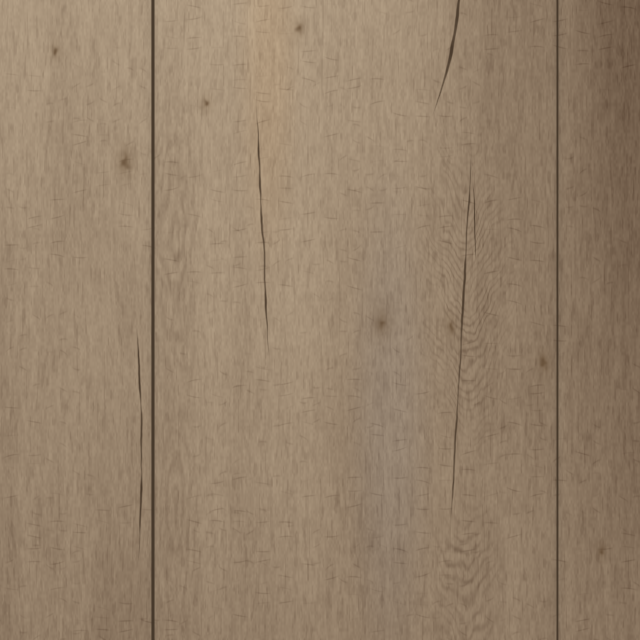
Give the GLSL for this texture, as a Shadertoy shader.

```glsl
const float PLANK_WIDTH = 0.632;
const float FIRST_SEAM = 0.239;
const vec3 DARK_OAK = vec3(0.36, 0.28, 0.215);
const vec3 PALE_OAK = vec3(0.74, 0.66, 0.555);
const vec3 CRACK_COLOR = vec3(0.23, 0.175, 0.125);
const vec3 KNOT_COLOR = vec3(0.36, 0.27, 0.18);
const vec3 SEAM_COLOR = vec3(0.25, 0.2, 0.15);

float hash(vec2 p) {
    vec3 q = fract(p.xyx * 0.1031);
    q += dot(q, q.yzx + 33.33);
    return fract((q.x + q.y) * q.z);
}

float noise(vec2 p) {
    vec2 cell = floor(p), f = fract(p);
    f *= f * (3.0 - 2.0 * f);
    float low = mix(hash(cell), hash(cell + vec2(1, 0)), f.x);
    float high = mix(hash(cell + vec2(0, 1)), hash(cell + vec2(1, 1)), f.x);
    return mix(low, high, f.y);
}

float fbm(vec2 p) {
    float sum = 0.0, gain = 0.5;
    for (int i = 0; i < 4; i++) {
        sum += gain * noise(p);
        p = p * 2.03 + 17.0;
        gain *= 0.5;
    }
    return sum / 0.9375;
}

// Soft elliptical window, 1 at its centre
float window(vec2 p, vec2 centre, vec2 radii) {
    return 1.0 - smoothstep(0.15, 1.0, length((p - centre) / radii));
}

// Narrow growth line once per unit of level
float growthLine(float level) {
    float wave = 0.5 + 0.5 * sin(level * 6.2832);
    return wave * wave;
}

// Nested elongated growth rings
float ovalFigure(vec2 p, vec2 centre, vec2 radii, float rings) {
    float level = length((p - centre) / radii) + 0.7 * fbm(p * vec2(18.0, 8.0));
    return growthLine(level * rings) * window(p, centre, radii);
}

// Nested V-shaped growth lines
float chevronFigure(vec2 p, vec2 centre, vec2 radii, float lines) {
    float side = p.x - centre.x;
    float level = p.y - 1.6 * sqrt(side * side + 0.0002) + 0.08 * fbm(p * vec2(26.0, 11.0));
    float strength = 0.3 + 1.2 * noise(p * vec2(60.0, 35.0));
    return growthLine(level * lines) * strength * window(p, centre, radii);
}

// Tapered split running from bottom to top
float crack(vec2 p, vec2 bottom, vec2 top, float bend, float width, float pixel) {
    float t = clamp((p.y - bottom.y) / (top.y - bottom.y), 0.0, 1.0);
    float arch = 4.0 * t * (1.0 - t);
    float axis = mix(bottom.x, top.x, t) + bend * arch;
    axis += 0.004 * (fbm(vec2(p.y * 20.0, top.x * 90.0)) - 0.5);
    float vary = noise(vec2(p.y * 38.0, top.y * 50.0));
    float halfWidth = 0.5 * width * sqrt(arch) * (0.5 + vary);
    float ends = smoothstep(0.0, 0.15, t) * (1.0 - smoothstep(0.85, 1.0, t));
    float line = 1.0 - smoothstep(halfWidth - pixel, halfWidth + pixel, abs(p.x - axis));
    return ends * line * mix(0.55, 1.0, vary);
}

// Small dark core with a faint halo
float knot(vec2 p, vec2 centre, float size) {
    vec2 d = (p - centre) / (size * vec2(0.75, 1.3));
    d += 0.9 * (vec2(noise(p * 130.0), noise(p * 130.0 + 40.0)) - 0.5);
    float r = dot(d, d);
    return 0.5 * exp(-r * 1.8) + 0.22 * exp(-r * 0.25);
}

float lighting(vec2 p) {
    float right = smoothstep(0.48, 0.95, p.x);
    float light = 0.67 + 0.27 * (p.y - 0.5) * (1.0 - 1.3 * right) - 0.22 * right;
    light -= 0.15 * smoothstep(FIRST_SEAM + PLANK_WIDTH, 1.0, p.x) * (0.4 + p.y);
    return light - 0.07 * (1.0 - smoothstep(0.0, 0.1, p.x)) * (1.0 - p.y);
}

// Fibres, pores and broad streaks, as a signed change of tone
float grain(vec2 p, float seed) {
    vec2 q = p + vec2(0.014 * fbm(p * vec2(5.0, 3.0)), 0.0) + seed * 3.7;
    float streaks = fbm(q * vec2(15.0, 0.9)) - 0.5;
    float fibres = noise(q * vec2(170.0, 14.0)) - 0.5;
    float fine = noise(q * vec2(330.0, 60.0)) - 0.5;
    float dust = noise(q * vec2(410.0, 190.0)) - 0.5;
    float pores = smoothstep(0.66, 0.9, noise(q * vec2(290.0, 48.0) + 60.0));
    return 0.2 * streaks + 0.06 * fibres + 0.11 * fine + 0.09 * dust - 0.08 * pores;
}

// One short curved ray in some cells of a grid
float flecks(vec2 p, vec2 grid) {
    vec2 cell = floor(p * grid);
    vec2 d = fract(p * grid) - 0.5;
    float chance = hash(cell + 31.0) * smoothstep(0.35, 0.65, noise(cell * 0.23));
    d.y += (hash(cell) - 0.5) * d.x + 1.2 * (hash(cell + 7.0) - 0.5) * d.x * d.x;
    d.y += 0.5 * (hash(cell + 13.0) - 0.5);
    float stroke = exp(-d.y * d.y * 260.0) * (1.0 - smoothstep(0.1, 0.42, abs(d.x)));
    return stroke * smoothstep(0.4, 0.8, chance);
}

void mainImage(out vec4 fragColor, in vec2 fragCoord) {
    vec2 p = fragCoord / iResolution.xy;
    float pixel = 1.0 / iResolution.x;
    float across = (p.x - FIRST_SEAM) / PLANK_WIDTH;
    float plank = floor(across);

    // Wood tone
    float tone = lighting(p) + grain(p, plank + 2.0);
    tone += 0.1 * (fbm(p * vec2(8.0, 4.0) + plank * 9.0) - 0.5);
    tone -= 0.13 * ovalFigure(p, vec2(0.275, 0.62), vec2(0.06, 0.36), 6.0);
    tone -= 0.11 * ovalFigure(p, vec2(0.275, 0.2), vec2(0.05, 0.27), 5.0);
    tone -= 0.13 * chevronFigure(p, vec2(0.727, 0.54), vec2(0.1, 0.34), 62.0);
    tone -= 0.16 * chevronFigure(p, vec2(0.728, 0.08), vec2(0.07, 0.2), 42.0);
    tone -= 0.13 * flecks(p, vec2(28.0, 46.0)) + 0.1 * flecks(p + 0.37, vec2(48.0, 36.0));
    vec3 color = mix(DARK_OAK, PALE_OAK, tone + 0.015);

    // Cool and warm stains
    color += vec3(-0.014, -0.004, 0.012) * window(p, vec2(0.61, 0.34), vec2(0.08, 0.5));
    color += vec3(0.012, 0.0, -0.012) * window(p, vec2(0.42, 0.9), vec2(0.06, 0.4));

    // Knots
    float knots = knot(p, vec2(0.597, 0.495), 0.011) + knot(p, vec2(0.196, 0.748), 0.01);
    for (float i = 0.0; i < 6.0; i++) {
        vec2 centre = vec2(fract(0.94 + i * 0.382), hash(vec2(i, 8.0)));
        knots = max(knots, knot(p, centre, mix(0.004, 0.008, hash(vec2(i, 21.0)))));
    }
    color = mix(color, KNOT_COLOR, min(knots, 0.8));

    // Cracks
    float cracks = crack(p, vec2(0.421, 0.43), vec2(0.4, 0.85), 0.0, 0.0025, pixel);
    cracks = max(cracks, crack(p, vec2(0.703, 0.16), vec2(0.738, 0.79), 0.001, 0.0026, pixel));
    cracks = max(cracks, crack(p, vec2(0.743, 0.59), vec2(0.738, 0.72), 0.002, 0.001, pixel));
    cracks = max(cracks, crack(p, vec2(0.215, 0.11), vec2(0.212, 0.5), 0.008, 0.0022, pixel));
    cracks = max(cracks, crack(p, vec2(0.674, 0.815), vec2(0.718, 1.05), 0.012, 0.0036, pixel));
    color = mix(color, CRACK_COLOR, 0.85 * cracks);

    // Plank seams
    float seamDistance = abs(fract(across + 0.5) - 0.5) * PLANK_WIDTH;
    float seamHalf = across < 0.5 ? 0.0024 : 0.0014;
    color *= 1.0 - 0.1 * exp(-seamDistance * 200.0);
    float seam = 1.0 - smoothstep(seamHalf - pixel, seamHalf + pixel, seamDistance);
    color = mix(color, SEAM_COLOR, 0.9 * seam);

    fragColor = vec4(clamp(color, 0.0, 1.0), 1.0);
}
```
